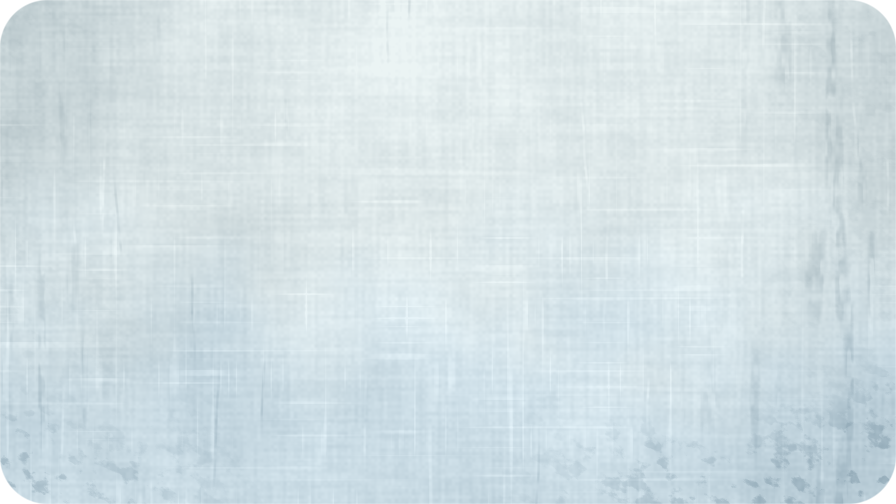
A WebGL 2 fragment shader for this texture:

```glsl
#version 300 es
precision highp float;
// Pale, worn linen sheet with rounded corners: soft cloudy stains, a fine
// cross weave of bright threads, dark vertical streaks near the sides and
// gritty wear along the foot. Layers of value noise drive one tone ramp.

uniform vec2 u_resolution;
out vec4 outColor;

const vec3 SHADE = vec3(0.685, 0.745, 0.765);
const vec3 LIGHT = vec3(0.875, 0.915, 0.920);
const vec3 FOOT_TINT = vec3(-0.028, -0.004, 0.022);
const vec3 PAGE = vec3(1.0);
const float CORNER_RADIUS = 0.095;
const float BASE_TONE = 0.81;
const float CLOUD_CONTRAST = 0.95;
const float THREAD_CONTRAST = 0.17;
const float BRIGHT_THREAD = 0.24;
const float GRAIN_CONTRAST = 0.15;
const float STREAK_DEPTH = 0.42;
const float GRIT_DEPTH = 0.50;
const int SCRATCHES = 22;

// Integer hash of a lattice cell, 0 to 1
float hash(vec2 cell) {
    uvec2 q = uvec2(ivec2(cell)) * uvec2(1597334673u, 3812015801u);
    uint n = (q.x ^ q.y) * 1597334673u;
    n = (n ^ (n >> 15u)) * 2246822519u;
    n ^= n >> 13u;
    return float(n >> 8u) / 16777216.0;
}

float noise(vec2 p) {
    vec2 i = floor(p);
    vec2 f = fract(p);
    f = f * f * (3.0 - 2.0 * f);
    return mix(mix(hash(i), hash(i + vec2(1, 0)), f.x),
               mix(hash(i + vec2(0, 1)), hash(i + vec2(1, 1)), f.x), f.y);
}

float fbm(vec2 p) {
    float sum = 0.0;
    float amp = 0.5;
    for (int i = 0; i < 5; i++) {
        sum += amp * noise(p);
        p = mat2(1.6, 1.2, -1.2, 1.6) * p + 17.3;
        amp *= 0.5;
    }
    return sum / 0.96875;
}

float roundedBox(vec2 p, vec2 halfSize, float radius) {
    vec2 d = abs(p) - halfSize + radius;
    return length(max(d, 0.0)) + min(max(d.x, d.y), 0.0) - radius;
}

// Fine weave, with broken runs of brighter thread in both directions
float weave(vec2 p) {
    float across = noise(p * vec2(9.0, 140.0) + 31.0);
    float down = noise(p * vec2(140.0, 10.0) + 57.0);
    float brightAcross = smoothstep(0.76, 1.0, noise(p * vec2(5.0, 125.0) + 83.0));
    float brightDown = smoothstep(0.78, 1.0, noise(p * vec2(130.0, 8.0) + 11.0));
    float patches = smoothstep(0.3, 0.7, noise(p * 4.0 + 5.0));
    return THREAD_CONTRAST * (across + down - 1.0)
         + BRIGHT_THREAD * (brightAcross + brightDown) * (0.3 + 0.7 * patches);
}

// Ragged vertical stains
float streaks(vec2 p) {
    float run = smoothstep(0.60, 0.88, noise(p * vec2(48.0, 4.5) + 101.0));
    float broken = smoothstep(0.25, 0.75, noise(p * vec2(130.0, 34.0) + 7.0));
    return run * broken;
}

// Thin, slightly leaning hairlines; dark ones negative, pale ones positive
float scratches(vec2 p, float aspect) {
    float sum = 0.0;
    for (int i = 0; i < SCRATCHES; i++) {
        float id = float(i);
        vec2 mid = vec2(hash(vec2(id, 201.0)) * aspect, hash(vec2(id, 202.0)));
        float reach = mix(0.04, 0.17, hash(vec2(id, 203.0)));
        float lean = (hash(vec2(id, 204.0)) - 0.5) * 0.16;
        vec2 d = p - mid;
        float bend = 0.004 * (noise(vec2(p.y * 16.0, id * 9.0)) - 0.5);
        float line = 1.0 - smoothstep(0.0005, 0.0042, abs(d.x - d.y * lean - bend));
        float ends = 1.0 - smoothstep(0.4 * reach, reach, abs(d.y));
        float wear = noise(vec2(p.y * 55.0, id * 7.0));
        sum += line * ends * wear * (hash(vec2(id, 205.0)) < 0.5 ? -0.40 : 0.30);
    }
    return sum;
}

void main() {
    vec2 p = gl_FragCoord.xy / u_resolution.y;
    vec2 uv = gl_FragCoord.xy / u_resolution;
    float aspect = u_resolution.x / u_resolution.y;
    float ragged = fbm(p * 5.0 + 40.0) - 0.5;

    // Where the wear gathers
    float side = smoothstep(0.52, 1.0, abs(uv.x - 0.47) * 2.0 + 0.5 * ragged);
    float foot = 1.0 - smoothstep(0.0, 0.42, uv.y + 0.35 * ragged);
    float gritZone = (1.0 - smoothstep(0.03, 0.26, uv.y + 0.3 * ragged))
                   * smoothstep(0.12, 0.75, abs(uv.x - 0.42) * 2.0);

    // Broad stains and darkened borders
    float tone = BASE_TONE + CLOUD_CONTRAST * (fbm(p * 2.6 + 3.0) - 0.5);
    tone += 0.10 * smoothstep(0.35, 0.9, uv.y) * (1.0 - side);
    tone -= 0.30 * side + 0.20 * foot;

    // Cloth, grain and damage
    tone += weave(p) + GRAIN_CONTRAST * (noise(p * 150.0) - 0.5);
    tone -= STREAK_DEPTH * streaks(p) * (0.05 + 0.95 * side);
    float grit = fbm(mat2(0.9, 0.45, -0.45, 0.9) * p * vec2(34.0, 48.0) + 70.0);
    tone -= GRIT_DEPTH * smoothstep(0.53, 0.70, grit) * (gritZone + 0.22 * side);
    tone += scratches(p, aspect);

    vec3 color = mix(SHADE, LIGHT, clamp(tone, -0.35, 1.25));
    color += FOOT_TINT * (1.0 - smoothstep(0.1, 0.65, uv.y + 0.4 * ragged));

    // Rounded sheet on a plain page
    float edge = roundedBox(p - 0.5 * vec2(aspect, 1.0), 0.5 * vec2(aspect, 1.0), CORNER_RADIUS);
    float pixel = 1.0 / u_resolution.y;
    color = mix(color, PAGE, smoothstep(-pixel, pixel, edge) * step(0.0, edge + pixel));
    outColor = vec4(clamp(color, 0.0, 1.0), 1.0);
}
```
